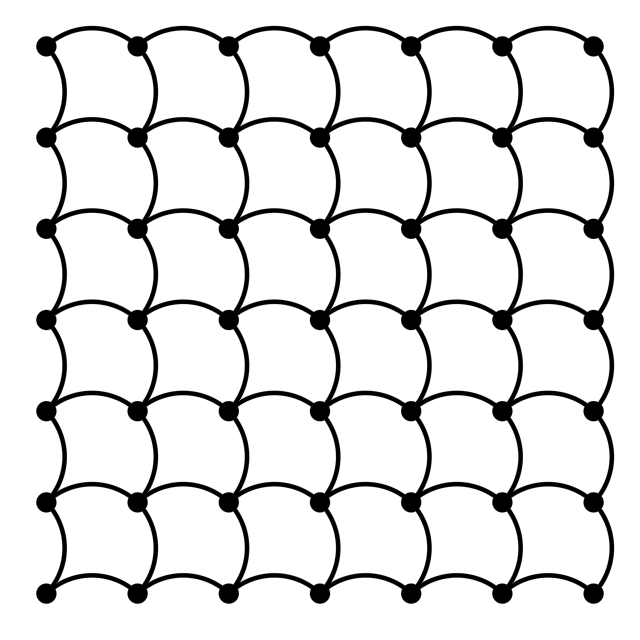
Give the GLSL for this pattern, as a Shadertoy shader.

```glsl
// Six by six lattice of bowed black arcs joined by round dots on white.

const float CELLS = 6.0;          // repeats across and down
const float PITCH = 0.1425;       // cell size, in canvas units
const float BULGE = 0.2;          // arc height, in cells
const float LINE_WIDTH = 0.0071;  // canvas units
const float DOT_RADIUS = 0.0158;  // canvas units
const vec3 PAPER = vec3(1.0);
const vec3 INK = vec3(0.0);

// Distance to an upward arc whose chord runs from (0,0) to (1,0)
float arcDistance(vec2 p) {
    float radius = (0.25 + BULGE * BULGE) / (2.0 * BULGE);
    vec2 tip = vec2(0.5, radius - BULGE);
    vec2 q = p - vec2(0.5, BULGE - radius);
    q.x = abs(q.x);
    bool insideSector = q.x * tip.y <= q.y * tip.x;
    return insideSector ? abs(length(q) - radius) : length(q - tip);
}

// Distance to the nearest arc of the stacked rows
float rowsDistance(vec2 p) {
    float column = clamp(floor(p.x), 0.0, CELLS - 1.0);
    float nearest = 1e3;
    for (int i = 0; i < 2; i++) {
        float row = clamp(floor(p.y) + float(i), 0.0, CELLS);
        nearest = min(nearest, arcDistance(p - vec2(column, row)));
    }
    return nearest;
}

// Distance to the nearest lattice node
float nodeDistance(vec2 p) {
    return length(p - clamp(round(p), 0.0, CELLS));
}

void mainImage(out vec4 fragColor, in vec2 fragCoord) {
    float canvas = min(iResolution.x, iResolution.y);
    vec2 centered = (fragCoord - 0.5 * iResolution.xy) / canvas;
    vec2 grid = centered / PITCH + 0.5 * CELLS;

    // Swapping the axes turns upward rows into columns bowed to the right
    float arcs = min(rowsDistance(grid), rowsDistance(grid.yx));
    float lines = arcs * PITCH - 0.5 * LINE_WIDTH;
    float dots = nodeDistance(grid) * PITCH - DOT_RADIUS;

    float edge = 0.75 / canvas;
    float ink = 1.0 - smoothstep(-edge, edge, min(lines, dots));
    fragColor = vec4(mix(PAPER, INK, ink), 1.0);
}
```
